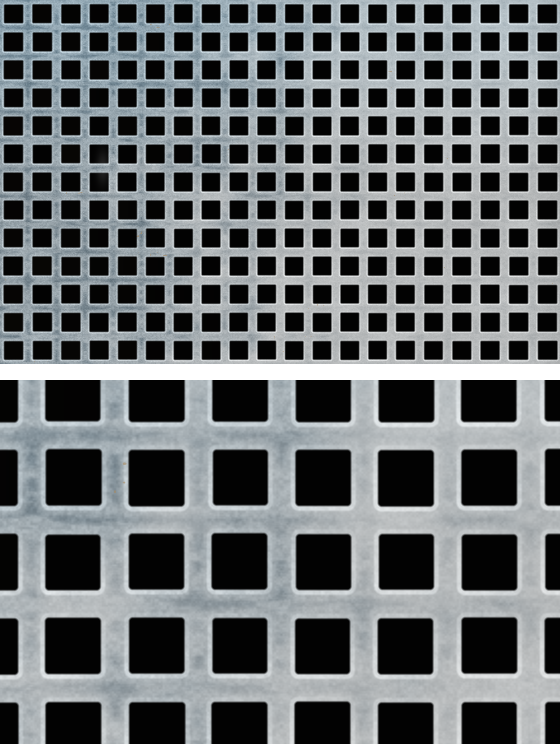
Top, the full canvas; bottom, a detail of the centre.
Reproduce this texture procedurally as a Shadertoy shader.

```glsl
// Galvanised steel sheet punched with a grid of rounded square holes over black.
#define CELLS vec2(20.21, 12.98)   // grid pitches across the canvas
#define CENTRE vec2(0.5008, 0.5)   // middle of the grid on the canvas
#define BULGE 0.000153             // slight lens stretch towards the sides
#define HOLE_HALF 0.334            // half width of a hole, in cells
#define CORNER 0.045               // corner radius, in cells
#define RIM_WIDTH 0.05             // bright punched edge, in cells
#define GRAIN 0.085                // strength of the fine speckle
#define DUST 0.15                  // strength of the grime between holes
#define COOL_ZINC vec3(0.615, 0.660, 0.685)
#define WARM_ZINC vec3(0.735, 0.745, 0.748)
#define SKY_TINT vec3(-0.025, 0.010, 0.030)
#define RUST vec3(0.66, 0.54, 0.38)

float hash(vec2 p) {
    return fract(sin(dot(p, vec2(127.1, 311.7))) * 43758.545);
}

float noise(vec2 p) {
    vec2 i = floor(p), f = fract(p);
    f = f * f * (3.0 - 2.0 * f);
    return mix(mix(hash(i), hash(i + vec2(1, 0)), f.x),
               mix(hash(i + vec2(0, 1)), hash(i + vec2(1, 1)), f.x), f.y);
}

float fbm(vec2 p) {
    float sum = 0.0, amp = 0.5;
    for (int i = 0; i < 4; i++) {
        sum += amp * noise(p);
        p = p * 2.03 + 17.3;
        amp *= 0.5;
    }
    return sum / 0.9375;
}

float roundedBox(vec2 p, float halfSize, float radius) {
    vec2 q = abs(p) - halfSize + radius;
    return length(max(q, 0.0)) + min(max(q.x, q.y), 0.0) - radius;
}

// Zinc surface: broad light, blotches, speckle, grime and rust flecks
vec3 plateColour(vec2 uv, vec2 grid, vec2 local, float d) {
    float blotch = fbm(grid * 0.8 + 4.0) - 0.5;
    float warm = smoothstep(0.12, 0.66, uv.x - 0.15 * (uv.y - 0.5) + 0.5 * blotch);
    vec3 col = mix(COOL_ZINC, WARM_ZINC, warm);
    col += SKY_TINT * smoothstep(0.45, 1.0, uv.y);
    col -= 0.05 * smoothstep(0.93, 1.0, uv.x);

    float speckle = 0.6 * noise(grid * 22.0) + 0.4 * noise(grid * 41.0 + 9.0) - 0.5;
    col += GRAIN * speckle * mix(1.6, 0.8, warm);
    col += 0.07 * blotch;

    // Grime settles mid-bar, away from the hole edges, in level streaks
    float streak = smoothstep(0.3, 0.75, fbm(grid * vec2(2.0, 7.0) + 31.0));
    float midBar = smoothstep(0.04, 0.17, d);
    col -= DUST * midBar * streak * mix(1.0, 0.3, warm) * vec3(1.1, 1.0, 0.92);

    // Punched edge catches light, most on the lower and left sides
    float rim = 1.0 - smoothstep(0.3, 1.0, abs(d - 0.5 * RIM_WIDTH) / RIM_WIDTH);
    float facing = clamp(0.5 - 0.9 * local.y - 0.4 * local.x, 0.0, 1.0);
    col += rim * (0.02 + 0.13 * facing);

    float fleck = smoothstep(0.93, 0.99, noise(grid * 9.0 + 70.0))
                * step(0.8, noise(grid * 0.7 + 12.0));
    return mix(col, RUST, 0.6 * fleck);
}

// Darkness behind the sheet, with a faint brown cast and one dim glint
vec3 holeColour(vec2 uv, vec2 id) {
    vec3 col = vec3(0.006) + vec3(0.024, 0.018, 0.012)
             * smoothstep(0.5, 0.1, uv.x) * hash(id + 3.0);
    vec2 glint = (uv - vec2(0.184, 0.54)) * vec2(90.0, 22.0);
    return col + 0.13 * exp(-dot(glint, glint));
}

void mainImage(out vec4 fragColor, in vec2 fragCoord) {
    vec2 uv = fragCoord / iResolution.xy;

    // Grid coordinates: whole numbers fall on the bars, halves on the hole centres
    vec2 grid = (uv - CENTRE) * CELLS;
    grid.x -= BULGE * grid.x * grid.x * grid.x;
    grid.y += 0.5;
    vec2 id = floor(grid);
    vec2 local = fract(grid) - 0.5;

    // Small punching errors from hole to hole
    vec2 shift = vec2(hash(id), hash(id + 51.0)) - 0.5;
    local += 0.016 * shift;
    float d = roundedBox(local, HOLE_HALF + 0.008 * (hash(id + 23.0) - 0.5), CORNER);

    float soft = 0.8 * CELLS.x / iResolution.x + 0.008;
    float metal = smoothstep(-soft, soft, d);
    vec3 col = mix(holeColour(uv, id), plateColour(uv, grid, local, d), metal);
    fragColor = vec4(clamp(col, 0.0, 1.0), 1.0);
}
```
